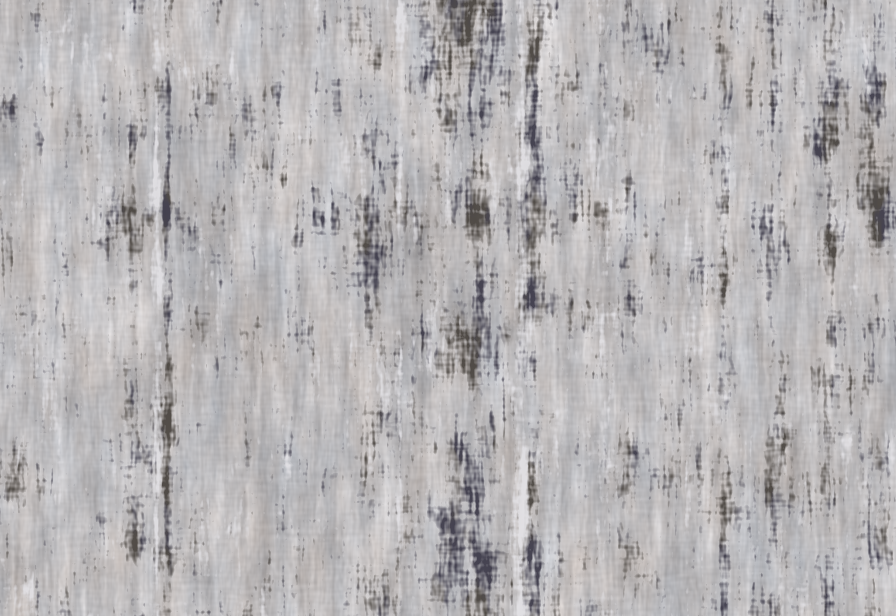
Write a Shadertoy shader that draws this texture.

```glsl
#define BASE vec3(0.748, 0.739, 0.744)
#define COOL_INK vec3(0.22, 0.21, 0.27)
#define WARM_INK vec3(0.27, 0.25, 0.23)
#define CHALK vec3(0.89, 0.885, 0.90)
#define WEAVE_CONTRAST 0.09
#define CLOUD_CONTRAST 0.065
#define STREAK_CONTRAST 0.10
#define COLUMN_CONTRAST 0.075
#define INK_THRESHOLD 0.48
#define CHALK_THRESHOLD 0.50
#define CALM_HEIGHT 0.36
#define BAND_COUNT 16

// Worn vertical bands: centre, half width, strength (negative = ink, positive = chalk)
const vec3 BANDS[BAND_COUNT] = vec3[BAND_COUNT](
    vec3(0.150, 0.009, -0.60), vec3(0.187, 0.005, -1.00),
    vec3(0.415, 0.020, -0.42), vec3(0.510, 0.058, -0.50),
    vec3(0.538, 0.020, -0.40), vec3(0.595, 0.012, -0.80),
    vec3(0.700, 0.010, -0.52), vec3(0.808, 0.007, -0.80),
    vec3(0.862, 0.010, -0.62), vec3(0.925, 0.014, -0.62),
    vec3(0.976, 0.016, -0.62), vec3(0.175, 0.006, 1.05),
    vec3(0.446, 0.005, 0.75), vec3(0.582, 0.008, 1.10),
    vec3(0.675, 0.012, 0.50), vec3(0.768, 0.005, 0.55));

vec2 hashGradient(vec2 cell) {
    vec3 h = fract(cell.xyx * vec3(0.1031, 0.1030, 0.0973));
    h += dot(h, h.yzx + 33.33);
    return 2.0 * fract((h.xx + h.yz) * h.zy) - 1.0;
}

float gradientNoise(vec2 p) {
    vec2 i = floor(p), f = fract(p);
    vec2 u = f * f * f * (f * (f * 6.0 - 15.0) + 10.0);
    vec2 e = vec2(0.0, 1.0);
    float a = dot(hashGradient(i), f);
    float b = dot(hashGradient(i + e.yx), f - e.yx);
    float c = dot(hashGradient(i + e.xy), f - e.xy);
    float d = dot(hashGradient(i + e.yy), f - e.yy);
    return mix(mix(a, b, u.x), mix(c, d, u.x), u.y);
}

float fbm(vec2 p) {
    float sum = 0.0, amplitude = 1.0;
    for (int i = 0; i < 4; i++) {
        sum += amplitude * gradientNoise(p);
        p = p * 2.03 + 17.3;
        amplitude *= 0.6;
    }
    return sum;
}

// Broken threads: vertical fibres, shorter cross fibres and fine grain
float weave(vec2 p) {
    p += 0.003 * vec2(gradientNoise(p * 31.0), gradientNoise(p * 27.0 + 9.0));
    float warp = gradientNoise(p * vec2(165.0, 16.0)) + 0.7 * gradientNoise(p * vec2(85.0, 8.0));
    float weft = gradientNoise(p * vec2(26.0, 155.0) + 50.0);
    float grain = gradientNoise(p * vec2(180.0, 80.0) + 90.0);
    return 0.75 * warp + 0.45 * weft + 0.5 * grain;
}

// Summed band envelopes: x = ink, y = chalk
vec2 bandEnvelopes(float x) {
    vec2 sum = vec2(0.0);
    for (int i = 0; i < BAND_COUNT; i++) {
        float d = (x - BANDS[i].x) / BANDS[i].y;
        sum += exp(-d * d) * max(vec2(-BANDS[i].z, BANDS[i].z), 0.0);
    }
    return sum;
}

void mainImage(out vec4 fragColor, in vec2 fragCoord) {
    vec2 uv = fragCoord / iResolution.xy;
    vec2 p = fragCoord / iResolution.y;
    float hue = fbm(p * vec2(16.0, 6.0) + 40.0);

    // Faded cloth ground
    float cloud = fbm(p * vec2(5.0, 5.0) + 7.0);
    float streak = fbm(p * vec2(36.0, 7.0) + 80.0);
    float column = fbm(vec2(p.x * 22.0, p.y * 1.2) + 60.0);
    vec3 color = BASE + WEAVE_CONTRAST * weave(p) + CLOUD_CONTRAST * cloud
        + STREAK_CONTRAST * streak + COLUMN_CONTRAST * column;
    color += hue * vec3(0.028, 0.002, -0.022);

    // Bands, with a quiet strip crossing the cloth
    vec2 bands = bandEnvelopes(uv.x + 0.0015 * gradientNoise(p * vec2(40.0, 30.0)));
    float quiet = exp(-pow((uv.y - CALM_HEIGHT) / 0.06, 2.0));
    bands *= 1.0 - vec2(0.6, 0.3) * quiet;

    // Smooth pale stripe
    color += 0.03 * smoothstep(0.009, 0.004, abs(uv.x - 0.79));

    // Translucent worn ink, broken into threads
    float inkPatch = fbm(p * vec2(24.0, 10.0) + 130.0) + fbm(p * vec2(6.0, 7.0) + 170.0);
    float inkThreads = 1.5 * weave(p + 3.7);
    float ink = clamp(inkPatch + inkThreads + bands.x - INK_THRESHOLD, 0.0, 1.0);
    vec3 inkColor = mix(COOL_INK, WARM_INK, smoothstep(-0.2, 0.2, hue));
    color = mix(color, inkColor, 0.9 * ink);

    // Dry brushed chalk
    float chalkPatch = fbm(p * vec2(38.0, 10.0) + 210.0) + 0.8 * fbm(p * vec2(9.0, 6.0) + 250.0);
    float chalkThreads = 1.1 * weave(p + 8.3);
    float chalk = clamp((chalkPatch + chalkThreads + bands.y - CHALK_THRESHOLD) / 0.75, 0.0, 1.0);
    color = mix(color, CHALK, 0.9 * chalk);

    fragColor = vec4(clamp(color, 0.0, 1.0), 1.0);
}
```
